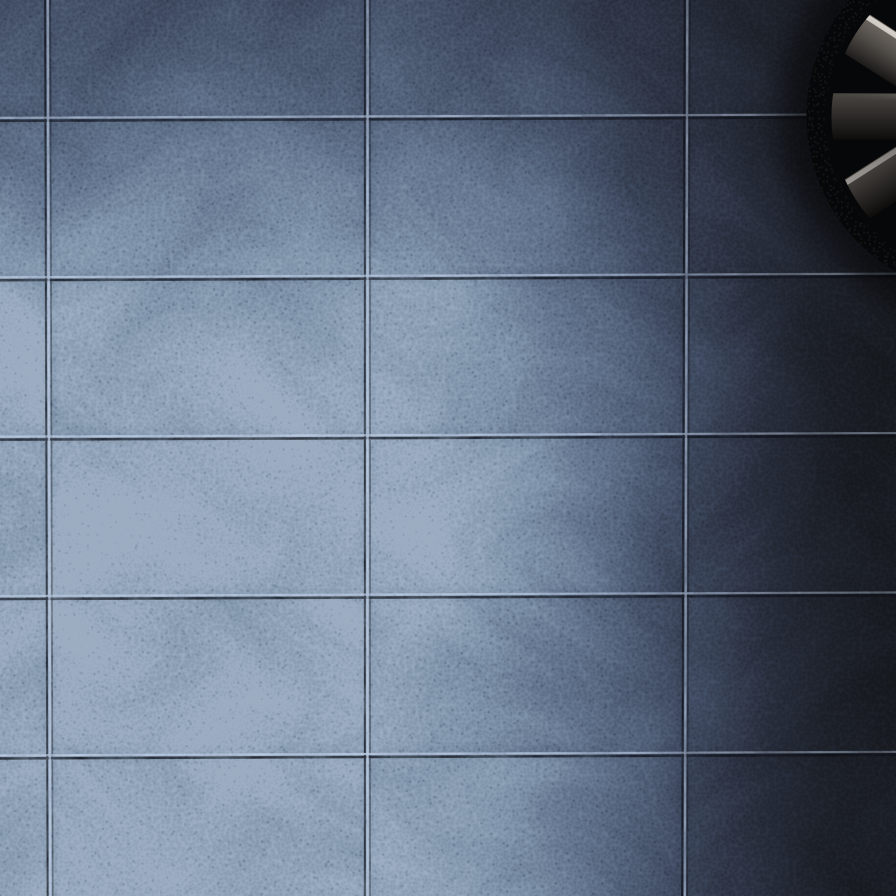
A Shadertoy shader for this texture:

```glsl
const vec2 PITCH = vec2(0.3555, 0.1779);   // tile size
const vec2 CORNER = vec2(0.0547, 0.1589);  // first joint crossing
const vec3 GROUT = vec3(0.74, 0.80, 0.89);
const vec3 SHADOW = vec3(0.05, 0.06, 0.09);
const vec3 RUBBER = vec3(0.025, 0.027, 0.032);
const vec3 METAL = vec3(0.38, 0.36, 0.34);

float hash(vec2 p) {
    p = fract(p * vec2(0.1031, 0.1137));
    p += dot(p, p.yx + 33.33);
    return fract((p.x + p.y) * p.x * 17.0);
}

// Distance to the nearest scattered point
float cellular(vec2 p) {
    vec2 cell = floor(p);
    float nearest = 2.0;
    for (int j = -1; j <= 1; j++)
    for (int i = -1; i <= 1; i++) {
        vec2 c = cell + vec2(i, j);
        vec2 point = c + vec2(hash(c), hash(c + 57.0));
        nearest = min(nearest, length(p - point));
    }
    return nearest;
}

// Layered, warped sines in about -1..1
float clouds(vec2 p) {
    float sum = 0.0, amp = 0.5;
    for (int i = 0; i < 5; i++) {
        p += 0.6 * sin(p.yx * 1.3 + float(i));
        sum += amp * sin(p.x) * cos(p.y);
        p = mat2(1.4, 1.1, -1.1, 1.4) * p + 2.7;
        amp *= 0.62;
    }
    return sum;
}

// Palette from darkest (0) to lightest (5)
vec3 slate(float level) {
    vec3 tones[6] = vec3[6](
        vec3(0.07, 0.08, 0.09), vec3(0.16, 0.18, 0.24),
        vec3(0.26, 0.31, 0.40), vec3(0.38, 0.45, 0.55),
        vec3(0.50, 0.58, 0.67), vec3(0.61, 0.68, 0.76));
    level = clamp(level, 0.0, 4.999);
    int i = int(level);
    return mix(tones[i], tones[i + 1], fract(level));
}

float stroke(float d, float halfWidth, float aa) {
    return 1.0 - smoothstep(halfWidth - aa, halfWidth + aa, abs(d));
}

// Light pool: fades to the right and to the top
float lighting(vec2 uv) {
    float side = 1.0 - smoothstep(0.40, 1.0, uv.x);
    float top = mix(1.0, 0.38, smoothstep(0.55, 1.05, uv.y));
    return 0.3 + 4.5 * side * top;
}

// Tyre and spoked rim reaching in from the corner
vec3 addWheel(vec3 color, vec2 uv, vec2 center, float radius, float aa) {
    vec2 d = uv - center;
    float r = length(d);
    float turn = atan(d.y, -d.x) / 0.571;
    float across = (fract(turn + 0.5) - 0.5) * 0.571 * r;
    float spoke = 1.0 - smoothstep(-aa, aa, abs(across) - 0.026);
    spoke *= 1.0 - smoothstep(-aa, aa, r - radius * 0.86);
    float shade = 0.45 + 0.4 * smoothstep(0.3, 1.2, turn) + 12.0 * across;
    float glint = stroke(across - 0.022, 0.003, aa) * smoothstep(0.2, 1.0, abs(turn));
    vec3 wheel = RUBBER + 0.05 * smoothstep(0.35, 0.1, cellular(uv * 180.0))
               * smoothstep(0.87, 0.92, r / radius);
    wheel = mix(wheel, METAL * max(shade, 0.12) + 0.4 * glint, spoke);
    color *= mix(0.5, 1.0, smoothstep(0.0, 0.06, r - radius));
    return mix(wheel, color, smoothstep(-aa, aa, r - radius));
}

void mainImage(out vec4 fragColor, in vec2 fragCoord) {
    vec2 uv = fragCoord / iResolution.xy;
    float aa = 0.7 / iResolution.y;

    // Slight perspective and tilt of the grid
    vec2 p = uv;
    p.x = 0.41 + (uv.x - 0.41) / (1.0 + 0.008 * (uv.y - 0.5));
    p.y -= 0.004 * (uv.x - 0.5);
    vec2 grid = (p - CORNER) / PITCH;
    vec2 tile = floor(grid);
    vec2 joint = (fract(grid + 0.5) - 0.5) * PITCH;
    float edge = min(abs(joint.x), abs(joint.y));

    // Stone surface: stains, tile tone, grain and pits
    float light = lighting(uv);
    float lit = light / 4.8;
    float tone = hash(tile + 11.0);
    float level = light + 0.35 * (tone - 0.5) * lit;
    level += (0.15 + 0.45 * lit) * clouds(uv * vec2(15.0, 17.0) + 9.0 * tone);
    level -= 0.3 * lit * (1.0 - smoothstep(0.0, 0.014, edge));
    level += (0.3 + 0.5 * lit) * (cellular(uv * 230.0) - 0.45);
    level -= 0.6 * lit * (1.0 - smoothstep(0.06, 0.2, cellular(uv * 85.0)));
    vec3 color = slate(level);

    // Worn joints: dark groove beside a pale line
    float wear = 0.85 + 0.3 * clouds(uv * 60.0);
    float groove = max(stroke(joint.y + 0.0034, 0.0014, aa),
                       max(stroke(joint.x + 0.0030, 0.0011, aa),
                           0.6 * stroke(joint.x - 0.0028, 0.0009, aa)));
    float pale = max(stroke(joint.x, 0.0013, aa), stroke(joint.y, 0.0012, aa));
    color = mix(color, SHADOW, clamp(0.75 * groove * wear, 0.0, 1.0));
    color = mix(color, GROUT, clamp(pale * wear * (0.45 + 0.4 * lit), 0.0, 1.0));

    color = addWheel(color, uv, vec2(1.10, 0.87), 0.2, aa);
    fragColor = vec4(color, 1.0);
}
```
